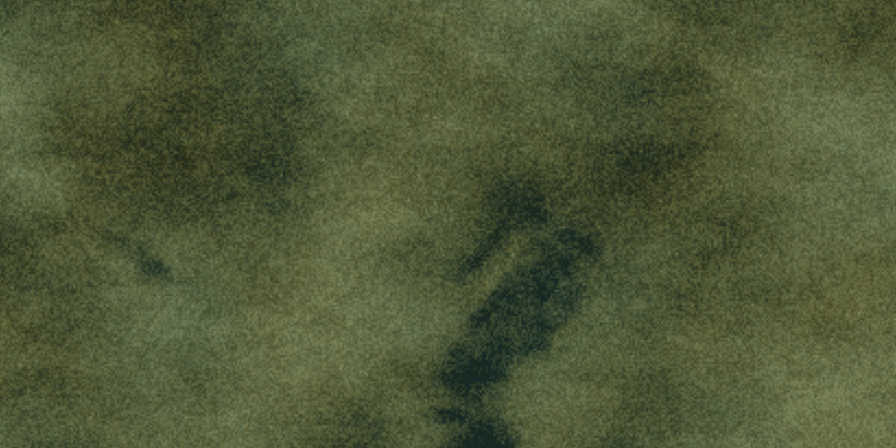
Write a Shadertoy shader that draws this texture.

```glsl
// Worn olive cloth: soft cloudy stains with a few inky blots under fine grain.
// Layered value noise sets a tone, which picks a colour from a dark-to-light
// ramp; slow and fine noises then tint it towards brown or blue-green.

const vec3 INK_GREEN  = vec3(0.12, 0.165, 0.11);
const vec3 MID_OLIVE  = vec3(0.295, 0.328, 0.196);
const vec3 PALE_MOSS  = vec3(0.43, 0.47, 0.315);
const vec3 BROWN_TINT = vec3(0.035, 0.0, -0.030);

// Sine-free hash of a cell to 0..1.
float hash(vec2 cell) {
    vec3 q = fract(cell.xyx * 0.1031);
    q += dot(q, q.yzx + 33.33);
    return fract((q.x + q.y) * q.z);
}

// Smoothly interpolated value noise, 0..1.
float valueNoise(vec2 p) {
    vec2 cell = floor(p);
    vec2 f = fract(p);
    vec2 u = f * f * f * (f * (f * 6.0 - 15.0) + 10.0);
    float low  = mix(hash(cell), hash(cell + vec2(1.0, 0.0)), u.x);
    float high = mix(hash(cell + vec2(0.0, 1.0)), hash(cell + 1.0), u.x);
    return mix(low, high, u.y);
}

// Octaves are turned against each other to hide the lattice.
float cloudNoise(vec2 p, float gain) {
    const mat2 TURN = mat2(0.8, 0.6, -0.6, 0.8);
    float sum = 0.0;
    float weight = 1.0;
    float total = 0.0;
    for (int i = 0; i < 5; i++) {
        sum += weight * valueNoise(p);
        total += weight;
        weight *= gain;
        p = TURN * p * 2.03 + vec2(17.3, 9.1);
    }
    return sum / total;
}

// Broad stains, centred on zero, with faint sideways brushing.
float stainTone(vec2 p) {
    float clouds = cloudNoise(p * vec2(2.3, 2.9) + 31.0, 0.55) - 0.5;
    float brushing = cloudNoise(p * vec2(9.0, 26.0) + 57.0, 0.6) - 0.5;
    return 1.45 * clouds + 0.22 * brushing;
}

// Sparse, wide-edged dark blots, 0..1.
float inkBlots(vec2 p) {
    vec2 warp = vec2(valueNoise(p * 5.0 + 11.0), valueNoise(p * 5.0 + 43.0));
    float field = cloudNoise(p * vec2(2.6, 3.8) + 0.5 * warp + 72.0, 0.5);
    return smoothstep(0.61, 0.84, field);
}

// Fine speckle, centred on zero.
float grain(vec2 p, float seed) {
    float fine = valueNoise(p * 205.0 + seed);
    float coarse = valueNoise(p * 112.0 + seed + 19.0);
    return 0.62 * fine + 0.38 * coarse - 0.5;
}

// Rare pale flecks with soft rims, one candidate per cell.
float flecks(vec2 p, float density) {
    vec2 q = p * density;
    vec2 cell = floor(q);
    vec2 centre = 0.3 + 0.4 * vec2(hash(cell + 5.0), hash(cell + 71.0));
    float present = step(0.86, hash(cell + 137.0));
    return present * (1.0 - smoothstep(0.06, 0.28, length(q - cell - centre)));
}

vec3 clothRamp(float tone) {
    vec3 shade = mix(INK_GREEN, MID_OLIVE, clamp(tone * 2.0, 0.0, 1.0));
    return mix(shade, PALE_MOSS, clamp(tone * 2.0 - 1.0, 0.0, 1.2));
}

void mainImage(out vec4 fragColor, in vec2 fragCoord) {
    vec2 p = fragCoord / iResolution.y;

    // Tone: stains and blots first, then the surface grain.
    float blots = inkBlots(p);
    float tone = 0.54 + stainTone(p) - 0.55 * blots;
    tone += 0.62 * grain(p, 3.0) + 0.22 * flecks(p, 52.0);
    vec3 colour = clothRamp(max(tone, 0.0));

    // Tint: slow brown and green drift, fine colour speckle, blue in the ink.
    float drift = cloudNoise(p * 3.1 + 90.0, 0.5) - 0.5;
    colour += BROWN_TINT * (1.5 * drift + 1.1 * grain(p, 61.0));
    colour += blots * vec3(-0.03, -0.005, 0.02);

    fragColor = vec4(clamp(colour, 0.0, 1.0), 1.0);
}
```
